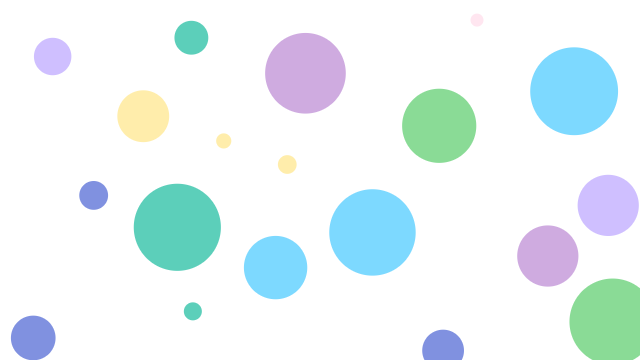
Reproduce this pattern procedurally as a Shadertoy shader.

```glsl
// Flat pastel discs of mixed sizes, scattered without overlap on white.

#define DISC_COUNT 19   // discs on the canvas
#define TRIES 7         // candidate spots per disc; more gives a more even spread
#define EDGE_INSET 0.4  // least distance of a centre from the border, in radii
#define SIZE_SCALE 1.0  // scales every radius
#define SEED 3.0        // picks another arrangement

const vec3 BACKGROUND = vec3(1.0);

// Palette
const vec3 PALETTE[8] = vec3[8](
    vec3(0.49, 0.85, 1.00),   // 0 sky blue
    vec3(0.54, 0.86, 0.59),   // 1 green
    vec3(0.36, 0.81, 0.73),   // 2 teal
    vec3(0.81, 0.67, 0.88),   // 3 mauve
    vec3(0.81, 0.75, 1.00),   // 4 lavender
    vec3(0.50, 0.57, 0.88),   // 5 indigo
    vec3(1.00, 0.93, 0.67),   // 6 yellow
    vec3(1.00, 0.90, 0.94));  // 7 blush

// Radii in canvas heights, largest first so that the big discs find room
const float RADIUS[DISC_COUNT] = float[DISC_COUNT](
    0.122, 0.121, 0.120, 0.120, 0.112, 0.103, 0.088, 0.085, 0.085, 0.072,
    0.062, 0.058, 0.052, 0.047, 0.040, 0.026, 0.025, 0.021, 0.018);

// Palette index of each disc
const int TINT[DISC_COUNT] = int[DISC_COUNT](
    0, 2, 1, 0, 3, 1, 0, 4, 3, 6, 5, 5, 4, 2, 5, 6, 2, 6, 7);

// Two random values in 0..1 from a pair of numbers
vec2 hash22(vec2 p)
{
    vec3 q = fract(p.xyx * vec3(0.1031, 0.1030, 0.0973));
    q += dot(q, q.yzx + 33.33);
    return fract((q.xx + q.yz) * q.zy);
}

void mainImage(out vec4 fragColor, in vec2 fragCoord)
{
    vec2 canvas = vec2(iResolution.x / iResolution.y, 1.0);
    vec2 uv = fragCoord / iResolution.y;
    vec3 color = BACKGROUND;
    vec2 centers[DISC_COUNT];

    for (int i = 0; i < DISC_COUNT; i++)
    {
        float radius = RADIUS[i] * SIZE_SCALE;
        vec2 inset = vec2(EDGE_INSET * radius);

        // Keep the candidate with the widest gap to the discs placed so far
        vec2 center = 0.5 * canvas;
        float widestGap = -10.0;
        for (int k = 0; k < TRIES; k++)
        {
            vec2 random = hash22(vec2(float(i) * 7.31 + SEED, float(k) * 13.7 + SEED * 5.0));
            vec2 spot = mix(inset, canvas - inset, random);
            float gap = 10.0;
            for (int j = 0; j < i; j++)
                gap = min(gap, distance(spot, centers[j]) - RADIUS[j] * SIZE_SCALE - radius);
            if (gap > widestGap)
            {
                widestGap = gap;
                center = spot;
            }
        }
        centers[i] = center;

        // Paint the disc with an edge one pixel wide
        float dist = distance(uv, center) - radius;
        float coverage = clamp(0.5 - dist * iResolution.y, 0.0, 1.0);
        color = mix(color, PALETTE[TINT[i]], coverage);
    }

    fragColor = vec4(color, 1.0);
}
```
